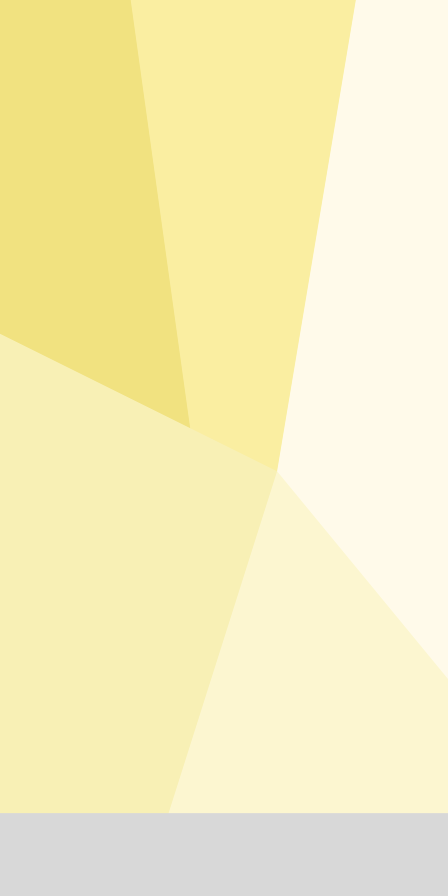
Reproduce this background procedurally as a Shadertoy shader.

```glsl
// Flat yellow paper facets that fan out from one hub, above a grey strip.
// Each facet is cut by the signed distance to a straight line, and the
// cuts are blended with antialiased masks.

// Coverage of the half plane to the left of the ray from a to b.
float leftOf(vec2 p, vec2 a, vec2 b, float pixel) {
    vec2 dir = normalize(b - a);
    float dist = dir.x * (p.y - a.y) - dir.y * (p.x - a.x);
    return smoothstep(-0.6 * pixel, 0.6 * pixel, dist);
}

void mainImage(out vec4 fragColor, in vec2 fragCoord) {
    // Canvas spans 0..1 across and 0..2 upward
    vec2 p = fragCoord / iResolution.xy * vec2(1.0, 2.0);
    float pixel = max(1.0 / iResolution.x, 2.0 / iResolution.y);
    vec2 hub = vec2(0.6185, 0.948);
    vec2 leftEnd = vec2(0.0, 1.255);

    // Upper fan: cream, yellow, gold
    vec3 upper = vec3(1.0, 0.982, 0.916);
    upper = mix(upper, vec3(0.980, 0.933, 0.631),
                leftOf(p, hub, vec2(0.7943, 2.0), pixel));
    upper = mix(upper, vec3(0.945, 0.886, 0.502),
                leftOf(p, vec2(0.4245, 1.0443), vec2(0.2917, 2.0), pixel));

    // Lower fan: pale yellow and lighter ivory
    vec3 lower = mix(vec3(0.973, 0.941, 0.710), vec3(0.988, 0.965, 0.816),
                     leftOf(p, hub, vec2(0.3763, 0.1849), pixel));

    // Lower fan lies beneath both slopes that meet at the hub
    float beneath = min(leftOf(p, hub, leftEnd, pixel),
                        leftOf(p, vec2(1.0, 0.4844), hub, pixel));
    vec3 color = mix(upper, lower, beneath);

    // Grey strip along the bottom
    float strip = 1.0 - smoothstep(-0.6 * pixel, 0.6 * pixel, p.y - 0.1849);
    color = mix(color, vec3(0.848), strip);

    fragColor = vec4(color, 1.0);
}
```
